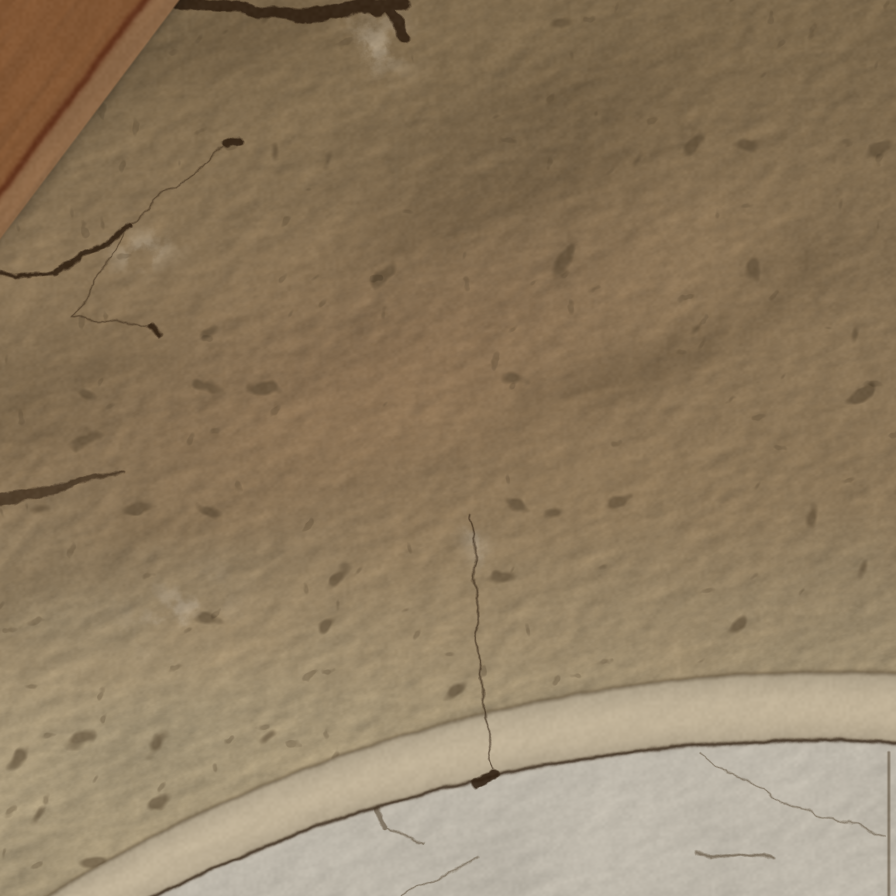
Give the GLSL for this texture, as a three.js fragment shader.

```glsl
// Weathered plaster wall with cracks, a pale arch moulding and a wooden beam corner.
varying vec2 vUv;

const vec3 PLASTER_TOP = vec3(.475, .40, .29);
const vec3 PLASTER_MID = vec3(.535, .452, .338);
const vec3 PLASTER_LOW = vec3(.64, .58, .465);
const vec3 WARM = vec3(.545, .435, .32);
const vec3 STAIN = vec3(.33, .27, .19);
const vec3 CHALK = vec3(.66, .60, .51);
const vec3 TRIM = vec3(.735, .68, .58);
const vec3 PANEL = vec3(.735, .71, .66);
const vec3 WOOD = vec3(.50, .335, .205);
const vec3 WOOD_EDGE = vec3(.55, .41, .285);
const vec3 WOOD_SEAM = vec3(.34, .165, .09);
const vec3 CRACK = vec3(.19, .13, .075);
const vec2 OUTER_APEX = vec2(.93, .25);
const vec2 INNER_APEX = vec2(.91, .173);
const float ARCH_RADIUS = 1.66;
const float TILT = .35;
const float SOFT = .0016;

float hash(vec2 p) {
  vec3 q = fract(p.xyx * .1031);
  q += dot(q, q.yzx + 33.33);
  return fract((q.x + q.y) * q.z);
}

float noise(vec2 p) {
  vec2 i = floor(p), f = fract(p), e = vec2(1, 0);
  f = f * f * (3. - 2. * f);
  return mix(mix(hash(i), hash(i + e), f.x), mix(hash(i + e.yx), hash(i + e.xx), f.x), f.y);
}

float fbm(vec2 p) {
  float sum = 0., gain = .5;
  for (int i = 0; i < 5; i++) {
    sum += gain * noise(p);
    p = mat2(1.6, 1.2, -1.2, 1.6) * p + 7.3;
    gain *= .5;
  }
  return sum;
}

vec2 turn(vec2 p, float a) {
  return vec2(cos(a) * p.x + sin(a) * p.y, cos(a) * p.y - sin(a) * p.x);
}

// Soft tilted ellipse
float blob(vec2 p, float x, float y, float rx, float ry) {
  vec2 q = turn(p - vec2(x, y), TILT) / vec2(rx, ry);
  return exp(-dot(q, q));
}

// Line from ends.xy to ends.zw with a half width
float line(vec2 p, vec4 ends, float width) {
  vec2 a = p - ends.xy, d = ends.zw - ends.xy;
  float t = clamp(dot(a, d) / dot(d, d), 0., 1.);
  return 1. - smoothstep(-SOFT, SOFT, length(a - t * d) - width);
}

// Vertical distance below an arch
float below(vec2 p, vec2 apex) {
  p -= apex;
  return sqrt(ARCH_RADIUS * ARCH_RADIUS - p.x * p.x) - ARCH_RADIUS - p.y;
}

float ridge(float d, float width) {
  return exp(-d * d / (width * width));
}

// Sparse elongated pits, at most one per grid cell
float pits(vec2 p, float density) {
  vec2 id = floor(p);
  vec2 q = fract(p) - .3 - .4 * vec2(hash(id + 3.), hash(id + 8.));
  q = turn(q, hash(id + 5.) * 2. - .5) * vec2(.65, 1.5);
  float size = (.05 + .12 * hash(id + 2.)) * (.5 + noise(p * 7.));
  return step(1. - density, hash(id)) * (1. - smoothstep(-.06, .06, length(q) - size));
}

vec3 plaster(vec2 p, float relief) {
  float cloud = fbm(turn(p, TILT) * vec2(5, 11));
  vec3 c = mix(PLASTER_LOW, PLASTER_MID, smoothstep(.12, .52, p.y + .15 * (cloud - .5)));
  c = mix(c, PLASTER_TOP, .75 * smoothstep(.62, 1., p.y));
  c = mix(c, WARM, .6 * blob(p, .45, .59, .34, .14));
  float stain = blob(p, .56, .77, .2, .045) + blob(p, .72, .59, .14, .03)
    + blob(p, .95, .72, .13, .05) + blob(p, .04, .56, .16, .07)
    + blob(p, .07, .35, .17, .045) + blob(p, .6, .87, .22, .06) + blob(p, .26, .96, .17, .05);
  c = mix(c, STAIN, .38 * min(stain, 1.2) * smoothstep(.15, .7, cloud));
  float chalk = blob(p, .42, .95, .035, .035) + blob(p, .16, .72, .035, .02)
    + blob(p, .2, .32, .05, .035) + blob(p, .53, .395, .012, .03);
  c = mix(c, CHALK, .75 * chalk * smoothstep(.4, .65, fbm(p * 38.)));
  c *= .92 + .16 * cloud + .22 * relief;
  return mix(c, STAIN, .55 * pits(p * 15., .22) + .3 * pits(turn(p, TILT) * 31., .16));
}

float wallCracks(vec2 p) {
  float thin = line(p, vec4(.14, .745, .255, .843), .0008);
  thin = max(thin, line(p, vec4(.137, .742, .083, .645), .0008));
  thin = max(thin, line(p, vec4(.083, .645, .165, .637), .0008));
  float k = line(p, vec4(0, .694, .06, .696), .002);
  k = max(k, line(p, vec4(.06, .696, .145, .748), .003));
  k = max(k, line(p, vec4(.253, .841, .268, .845), .0045));
  k = max(k, line(p, vec4(.165, .637, .175, .627), .0025));
  k = max(k, line(p, vec4(.19, 1, .33, .982), .007));
  k = max(k, line(p, vec4(.33, .982, .45, .998), .008));
  k = max(k, line(p, vec4(.435, .988, .452, .955), .006));
  float gash = line(p, vec4(0, .442, .137, .474), .008 - .05 * p.x);
  return max(k, max(.6 * thin, .7 * gash));
}

float panelCracks(vec2 p) {
  float k = line(p, vec4(.78, .156, .885, .1), .0007);
  k = max(k, line(p, vec4(.885, .1, .99, .068), .0007));
  k = max(k, line(p, vec4(.45, 0, .535, .043), .0008));
  k = max(k, line(p, vec4(.78, .045, .86, .043), .0015));
  k = max(k, line(p, vec4(.42, .102, .43, .075), .003));
  return max(k, line(p, vec4(.43, .075, .47, .06), .001));
}

void main() {
  vec2 p = vUv, rough = vec2(fbm(p * 45.), fbm(p * 45. + 19.)) - .5;
  vec2 w = p + .014 * rough, s = turn(p, TILT) * vec2(38, 70);
  float relief = fbm(s) - fbm(s + vec2(.25, -.5));
  vec3 c = mix(plaster(p, relief), CRACK, .9 * wallCracks(w));

  // Arch moulding and pale panel
  float outer = below(p + .003 * rough, OUTER_APEX);
  float inner = below(p + .006 * rough, INNER_APEX);
  float across = clamp(outer / max(outer - inner, .01), 0., 1.);
  c = mix(c, TRIM * (.9 + .13 * sin(3. * across) + .05 * relief), smoothstep(-SOFT, SOFT, outer));
  c = mix(c, STAIN, .42 * ridge(outer, .003));
  vec3 panel = PANEL * (.95 + .1 * fbm(p * 9.) + .1 * relief);
  float joint = line(p, vec4(.992, 0, .992, .16), .0015);
  panel = mix(panel, STAIN, .6 * max(joint, panelCracks(w)));
  c = mix(c, panel, smoothstep(-SOFT, SOFT, inner));
  c = mix(c, CRACK, .75 * ridge(inner, .0024));

  // Upright crack ending in a small hole
  float upright = max(line(w, vec4(.525, .427, .536, .245), .001), line(w, vec4(.536, .245, .549, .141), .001));
  float hole = line(w, vec4(.531, .128, .548, .135), .006);
  c = mix(c, CRACK, max(.65 * upright, .9 * hole));

  // Wooden beam
  float beam = dot(p - vec2(0, .733), vec2(-.8, .6));
  vec3 wood = mix(WOOD_EDGE, WOOD, smoothstep(.026, .034, beam));
  wood *= .95 + .1 * noise(turn(p, .93) * vec2(12, 150));
  wood = mix(wood, WOOD_SEAM, .8 * ridge(beam - .031 + .004 * rough.x, .005));
  c *= 1. - .25 * exp(-abs(beam) / .008);
  c = mix(c, wood, smoothstep(-SOFT, SOFT, beam));

  gl_FragColor = vec4(c + .025 * (noise(p * 260.) - .5), 1);
}
```
